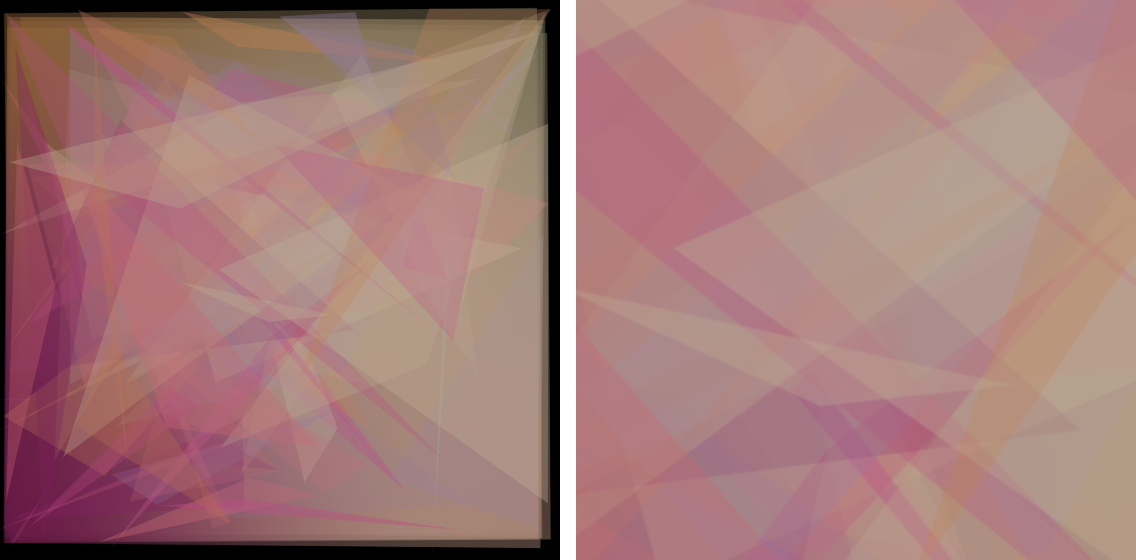
Left: the whole. Right: its middle third, enlarged.
Reproduce this background procedurally as a three.js fragment shader.

```glsl
varying vec2 vUv;

#define SHARDS 72
#define WEDGES 16
#define SHEETS 6
#define SEED 17.0
#define EDGE 0.0012
#define SHEET_ALPHA 0.45
#define ALPHA_MIN 0.14
#define ALPHA_MAX 0.42
#define ACCENT 0.76
#define BOX_MIN vec2(0.006, 0.03)
#define BOX_MAX vec2(0.985, 0.985)

vec2 hash2(float n) {
  vec3 p = fract(vec3(n + SEED) * vec3(0.1031, 0.1030, 0.0973));
  p += dot(p, p.yzx + 33.33);
  return fract((p.xx + p.yz) * p.zy);
}

// Random point, denser near the rim of the box
vec2 rimPoint(float n) {
  vec2 h = 0.5 - 0.5 * cos(3.14159 * hash2(n));
  return mix(BOX_MIN, BOX_MAX, h);
}

// Broad colour drift: plum and ochre on the left, tan and olive on the right
vec3 regionTint(vec2 p) {
  vec3 low = mix(vec3(0.42, 0.10, 0.28), vec3(0.67, 0.53, 0.47), smoothstep(0.0, 0.8, p.x));
  vec3 high = mix(vec3(0.55, 0.37, 0.20), vec3(0.46, 0.45, 0.34), p.x);
  vec3 tint = mix(low, high, smoothstep(0.25, 1.0, p.y));
  float glow = exp(-7.0 * dot(p - vec2(0.58, 0.58), p - vec2(0.58, 0.58)));
  return mix(tint, vec3(0.68, 0.60, 0.54), 0.7 * glow);
}

// Accent ramp from plum through salmon to sage
vec3 accent(float t) {
  if (t < 0.19) return vec3(0.49, 0.09, 0.37);
  if (t < 0.34) return vec3(0.76, 0.26, 0.54);
  if (t < 0.46) return vec3(0.57, 0.48, 0.69);
  if (t < 0.60) return vec3(0.83, 0.42, 0.46);
  if (t < 0.68) return vec3(0.80, 0.50, 0.30);
  if (t < 0.80) return vec3(0.78, 0.71, 0.60);
  return vec3(0.60, 0.70, 0.62);
}

float cross2(vec2 a, vec2 b) {
  return a.x * b.y - a.y * b.x;
}

// Distance to the line a-b, positive on its left
float sideOf(vec2 p, vec2 a, vec2 b) {
  vec2 e = b - a;
  return cross2(e, p - a) / max(length(e), 0.0001);
}

float triangle(vec2 p, vec2 a, vec2 b, vec2 c) {
  float turn = cross2(b - a, c - a) < 0.0 ? -1.0 : 1.0;
  float d = min(min(turn * sideOf(p, a, b), turn * sideOf(p, b, c)), turn * sideOf(p, c, a));
  return smoothstep(-EDGE, EDGE, d);
}

// Nearly square sheet with slightly skewed sides
float sheet(vec2 p, float n) {
  vec2 near = BOX_MIN + 0.028 * hash2(n) * hash2(n + 1.0);
  vec2 far = BOX_MAX - 0.035 * hash2(n + 2.0);
  vec2 skew = 0.024 * (hash2(n + 3.0) - 0.5);
  vec2 lowGap = p - near - skew * p.yx;
  vec2 highGap = far - p - skew.yx * p.yx;
  float d = min(min(lowGap.x, lowGap.y), min(highGap.x, highGap.y));
  return smoothstep(-EDGE, EDGE, d);
}

void main() {
  vec2 p = vUv;
  vec3 color = vec3(0.0);

  // Stacked sheets leave a dark stepped border
  vec3 ground = regionTint(p);
  for (int i = 0; i < SHEETS; i++) {
    color = mix(color, ground, SHEET_ALPHA * sheet(p, 500.0 + 7.0 * float(i)));
  }

  // Translucent shards of all sizes, with broad wedges laid on top
  for (int i = 0; i < SHARDS; i++) {
    float n = 6.0 * float(i);
    float wedge = i >= SHARDS - WEDGES ? 1.0 : 0.0;
    vec2 shape = mix(hash2(n), vec2(1.0), 0.6 * wedge);
    vec2 ink = hash2(n + 1.0);
    vec2 a = rimPoint(n + 2.0);
    vec2 b = mix(a, rimPoint(n + 3.0), mix(0.45, 1.0, shape.x));
    vec2 c = mix(b, rimPoint(n + 4.0), mix(0.22, 1.0, shape.y));
    vec2 middle = (a + b + c) / 3.0;

    float place = 0.65 * middle.x + 0.35 * middle.y;
    vec3 tint = mix(regionTint(middle), accent(mix(ink.x, place, 0.35)), ACCENT);
    float alpha = mix(ALPHA_MIN, ALPHA_MAX, max(ink.y, 0.5 * wedge));
    color = mix(color, tint, alpha * triangle(p, a, b, c));
  }

  gl_FragColor = vec4(color, 1.0);
}
```
